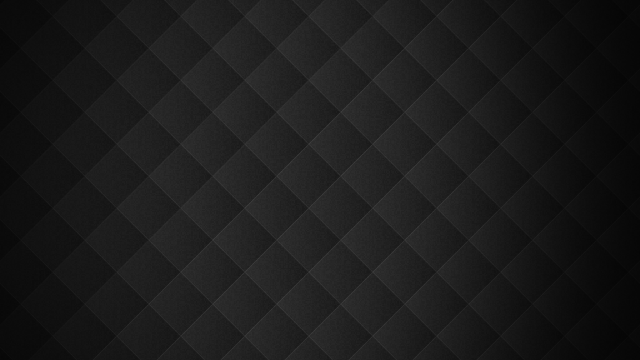
A Shadertoy shader for this pattern:

```glsl
// Dark quilted diamonds with faint seams, banded shading, grain and a vignette
#define PERIOD 0.1777
#define ORIGIN vec2(0.0576, 0.0105)
#define LIGHT_SIDE 0.182
#define DARK_SIDE 0.106
#define BANDS 9.0
#define BAND_MIX 0.6
#define SEAM_WIDTH 0.0022
#define SEAM_GAIN 0.055
#define GRAIN_ROWS 288.0
#define GRAIN_GAIN 0.022
#define GLOW_CENTER vec2(-0.06, 0.0)
#define EDGE_LIGHT 0.2

float hash(vec2 p) {
    return fract(sin(dot(p, vec2(12.9898, 78.233))) * 43758.5453);
}

// Position inside a diamond: both coordinates run from 0 to 1 along its sides
vec2 diamondCell(vec2 p) {
    vec2 q = (p - ORIGIN) / PERIOD;
    return fract(vec2(q.x + q.y, q.x - q.y));
}

// Shade falls from the left corner to the right one in soft vertical bands
float diamondShade(vec2 cell) {
    float across = 0.5 * (cell.x + cell.y);
    float banded = (floor(across * BANDS) + 0.5) / BANDS;
    return mix(LIGHT_SIDE, DARK_SIDE, mix(across, banded, BAND_MIX));
}

// Antialiased coverage of the thin lines between diamonds
float seam(vec2 cell, float pixel) {
    vec2 side = min(cell, 1.0 - cell);
    float dist = min(side.x, side.y) * PERIOD * 0.70711;
    float feather = max(pixel, SEAM_WIDTH * 0.5);
    return clamp((0.5 * SEAM_WIDTH - dist) / feather + 0.5, 0.0, 1.0);
}

float vignette(vec2 p) {
    float radius = length((p - GLOW_CENTER) * vec2(1.0, 0.78));
    return mix(1.0, EDGE_LIGHT, smoothstep(0.25, 1.02, radius));
}

void mainImage(out vec4 fragColor, in vec2 fragCoord) {
    float pixel = 1.0 / iResolution.y;
    vec2 p = (fragCoord - 0.5 * iResolution.xy) * pixel;
    vec2 cell = diamondCell(p);

    float tone = diamondShade(cell);
    tone += SEAM_GAIN * seam(cell, pixel);
    tone += GRAIN_GAIN * (hash(floor(p * GRAIN_ROWS)) - 0.5);

    fragColor = vec4(vec3(tone * vignette(p)), 1.0);
}
```
